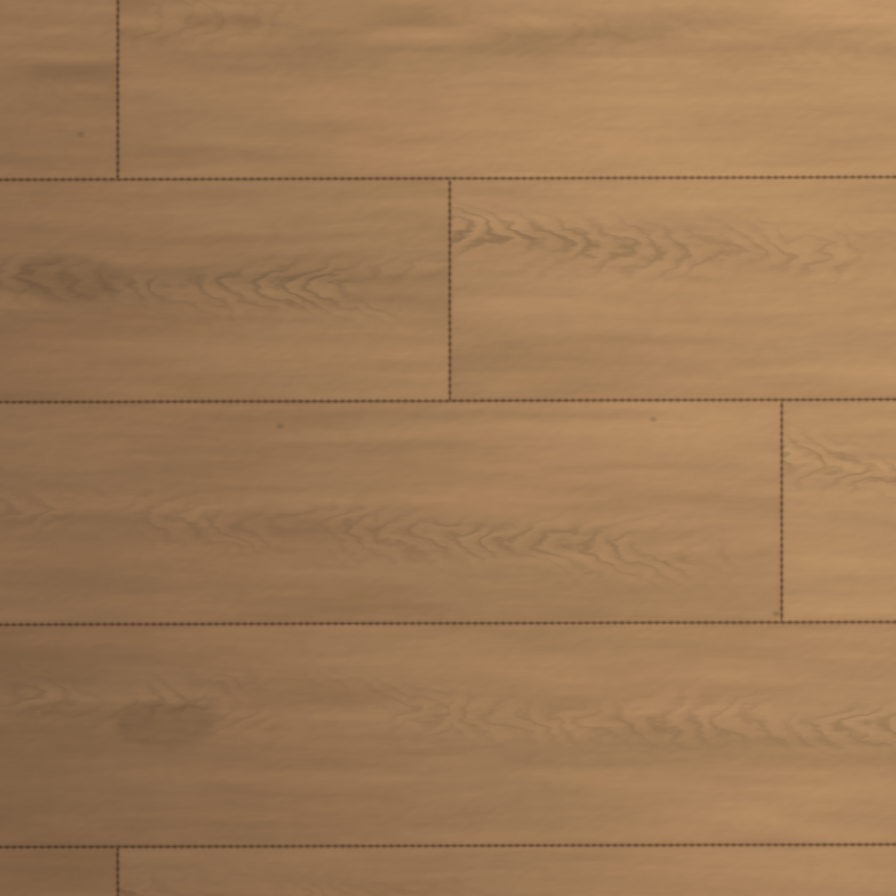
Give the GLSL for this texture, as a WebGL 1 fragment shader.

```glsl
precision highp float;
// Oak plank floor: long staggered boards with beaded seams, soft grain and side light.
uniform vec2 u_resolution;

float hash(vec2 p) {
  vec3 q = fract(p.xyx * vec3(0.1031, 0.1030, 0.0973));
  q += dot(q, q.yzx + 33.33);
  return fract((q.x + q.y) * q.z);
}

float noise(vec2 p) {
  vec2 i = floor(p), f = fract(p);
  f = f * f * (3.0 - 2.0 * f);
  return mix(mix(hash(i), hash(i + vec2(1.0, 0.0)), f.x),
             mix(hash(i + vec2(0.0, 1.0)), hash(i + 1.0), f.x), f.y);
}

float fbm(vec2 p) {
  float sum = 0.0, amp = 0.5;
  for (int i = 0; i < 4; i++) {
    sum += amp * (noise(p) - 0.5);
    p = p * 2.03 + 19.7;
    amp *= 0.55;
  }
  return sum;
}

// Thin blurred seam with faint beads along its length
float seam(float dist, float along, float pixel) {
  float bead = 0.5 + 0.5 * cos(6.2832 * along / 0.0078);
  float width = max(0.0019, 0.8 * pixel) * (0.9 + 0.2 * bead);
  float line = exp(-dist * dist / (width * width));
  return (0.62 + 0.38 * bead) * line + 0.1 * exp(-dist / 0.005);
}

// Chevron figure and streaks along the heart of a board
float heartGrain(vec2 b, float row, vec2 seed, float len) {
  float slope = 0.038 + 0.036 * max(0.0, 1.0 - abs(row - 1.0));
  float d = b.y - 0.18 + slope * b.x + 0.022 * fbm(b * vec2(7.0, 3.0) + seed);
  float ends = exp(-4.0 * b.x) + exp(-3.5 * (len - b.x));
  float strength = (0.35 + 0.9 * ends) * (row > 2.5 ? 0.35 : 1.0);
  float side = b.x < len * 0.5 ? 1.0 : -1.0;
  float warp = fbm(b * vec2(20.0, 44.0) + seed) * 2.4;
  float phase = 27.0 * (b.x + side * 1.9 * sqrt(d * d + 0.00002)) + warp;
  float rings = sin(6.2832 * phase) + 0.25 * sin(12.566 * phase + 1.0);
  float patches = smoothstep(0.15, 0.7, noise(b * vec2(13.0, 30.0) + seed + 4.0));
  float core = exp(-d * d / 0.0008);
  float streak = noise(b * vec2(9.0, 55.0) + seed) - 0.15;
  float depth = row > 2.5 ? 0.17 : 0.06;
  return core * (strength * patches * rings * 0.07 - depth * streak);
}

// Oval knot on every second row
float knot(vec2 b, float row, vec2 seed) {
  vec2 e = (b - vec2(0.426 + 0.315 * row, 0.136)) / vec2(0.052, 0.026);
  float r = length(e) + 0.5 * fbm(b * vec2(25.0, 50.0) + seed);
  float body = 1.0 - smoothstep(0.6, 1.15, r);
  float rim = exp(-22.0 * (r - 0.95) * (r - 0.95));
  float present = 1.0 - mod(row, 2.0);
  return -present * (0.055 * body + 0.05 * rim);
}

void main() {
  vec2 uv = gl_FragCoord.xy / u_resolution;
  float pixel = 1.0 / min(u_resolution.x, u_resolution.y);
  vec2 p = uv;
  p.y -= 0.003 * (p.x - 0.5);

  // Board layout: each row steps a quarter of a board length
  float height = 0.2483, len = 1.482;
  float row = floor((p.y - 0.056) / height);
  float run = p.x - 1.243 + len * 0.25 * row;
  float board = floor(run / len);
  vec2 b = vec2(run - board * len, p.y - 0.056 - row * height);
  vec2 seed = vec2(row * 17.3 + board * 41.7 + 90.0, row * 29.1 + board * 13.9 + 70.0);

  // Light falls from the upper right
  float light = 0.7 * smoothstep(-0.3, 1.0, uv.x) + 0.25 * uv.y;
  vec3 color = mix(vec3(0.468, 0.354, 0.257), vec3(0.732, 0.573, 0.404), light);

  // Long straight grain with gentle waves
  vec2 g = b;
  g.y += 0.012 * fbm(b * vec2(5.0, 9.0) + seed);
  float grain = 0.16 * fbm(g * vec2(2.5, 28.0) + seed)
              + 0.09 * fbm(g * vec2(9.0, 85.0) + seed + 7.0);
  grain += heartGrain(b, row, seed, len) + knot(b, row, seed) + 0.012;
  grain += 0.025 * (hash(seed) - 0.5);

  // Fine slanted embossing
  vec2 slant = vec2(p.x + p.y * 0.7, p.y - p.x * 0.5);
  grain += 0.024 * (noise(slant * vec2(75.0, 190.0)) - 0.5);
  color *= 1.0 + grain;
  color.r += 0.016 * fbm(b * vec2(3.0, 12.0) + seed + 31.0);

  // Sparse small dark pores
  vec2 cell = floor(p * 9.0);
  vec2 spot = vec2(hash(cell + 3.0), hash(cell + 8.0)) * 0.7 + 0.15;
  float speck = length((fract(p * 9.0) - spot) * vec2(0.9, 1.2));
  color *= 1.0 - 0.13 * step(0.9, hash(cell + 15.0)) * (1.0 - smoothstep(0.0, 0.055, speck));

  // Seams between rows and at board ends
  float across = seam(min(b.y, height - b.y), p.x, pixel);
  float down = seam(min(b.x, len - b.x), p.y, pixel);
  color *= mix(vec3(1.0), vec3(0.68, 0.65, 0.64), max(across, down));

  gl_FragColor = vec4(color, 1.0);
}
```
